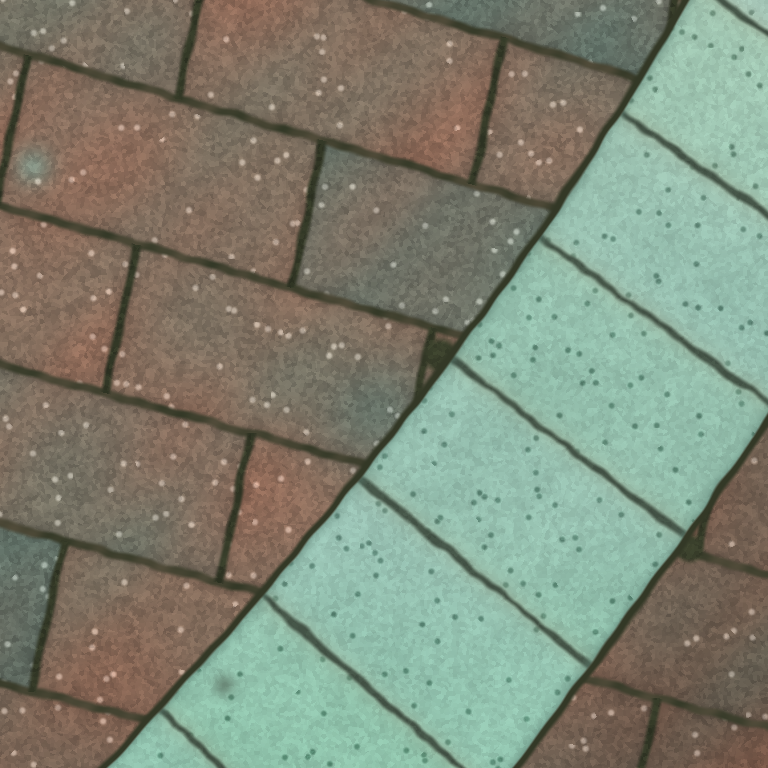
Reproduce this texture procedurally as a Shadertoy shader.

```glsl
// Weathered clay paving in slanted courses, crossed by a curved band of pale
// green tiles. Courses and joints come from a sheared, fanned running bond;
// the band lies between two parabolas, cut by a loop of slanted joints.

#define COURSE_HEIGHT 0.2073
#define BRICK_LENGTH 0.408
#define BRICK_SKEW 0.215
#define JOINT_WIDTH 0.0052
#define EDGE_WOBBLE 0.0022
#define GRAIN 0.12
#define TILE_JOINTS 8
#define MOSS vec3(0.20, 0.22, 0.15)
#define CLAY vec3(0.545, 0.430, 0.360)
#define GREY_CLAY vec3(0.425, 0.445, 0.400)
#define TILE vec3(0.590, 0.750, 0.690)

// Bricks with a greyer firing: course, column, strength
const vec3 GREY_BRICKS[6] = vec3[6](
    vec3(3, 0, 0.95), vec3(5, 0, 1.1), vec3(0, -1, 1.1),
    vec3(1, -1, 0.5), vec3(4, -1, 0.5), vec3(4, 1, 0.35));

float hash(vec2 p) {
    vec3 q = fract(p.xyx * vec3(0.1031, 0.1030, 0.0973));
    q += dot(q, q.yzx + 33.33);
    return fract((q.x + q.y) * q.z);
}

// Nearest feature point: distance and a random value for its cell
vec2 cellular(vec2 p) {
    vec2 base = floor(p), best = vec2(9.0, 0.0);
    for (int j = -1; j <= 1; j++)
    for (int i = -1; i <= 1; i++) {
        vec2 cell = base + vec2(i, j);
        vec2 point = cell + vec2(hash(cell), hash(cell + 57.0));
        float d = length(p - point);
        if (d < best.x) best = vec2(d, hash(cell + 113.0));
    }
    return best;
}

float waves(vec2 p) {
    return (sin(p.x * 1.7 + 2.1 * sin(p.y * 0.9)) + sin(p.y * 2.3 + 1.4 * sin(p.x * 1.3))
        + 0.6 * sin(p.x * 4.1 - p.y * 3.7)) / 2.6;
}

float blob(vec2 p, vec2 centre, float radius) {
    vec2 d = (p - centre) / radius;
    return exp(-dot(d, d));
}

float line(float d, float halfWidth) {
    float blur = 0.0025 + 0.7 / iResolution.y;
    return 1.0 - smoothstep(halfWidth - blur, halfWidth + blur, d);
}

float bandLeft(float y) { return 0.140 + (0.942 - 0.184 * y) * y; }
float bandRight(float y) { return 0.667 + (0.760 - 0.080 * y) * y; }

vec3 brickwork(vec2 p, vec2 q, float grain, vec2 speck) {
    float fan = 0.25 + 0.045 * (q.y + 0.28 * q.x);
    float course = (q.y + q.x * fan - 0.1107) / COURSE_HEIGHT;
    float row = floor(course);
    float shift = 0.02 + 0.006 * row + 0.207 * mod(row, 2.0);
    float along = (q.x - BRICK_SKEW * q.y - shift) / BRICK_LENGTH;
    float column = floor(along);

    // Firing colour
    float grey = 0.30 * hash(vec2(row, column) + 20.0);
    for (int i = 0; i < 6; i++)
        if (row == GREY_BRICKS[i].x && column == GREY_BRICKS[i].y) grey = GREY_BRICKS[i].z;
    grey += 0.7 * blob(p, vec2(0.50, 0.47), 0.08) + 0.12 * waves(p * 13.0);
    vec3 color = mix(CLAY, GREY_CLAY, clamp(grey, 0.0, 1.1));
    color += vec3(0.045, -0.012, -0.018) * waves(p * 8.0 + 3.0);
    color *= 1.0 - 0.12 * smoothstep(0.65, 0.85, p.x - 0.4 * p.y);
    color *= 1.0 - 0.09 * smoothstep(0.35, 0.0, p.y);
    color = mix(color, vec3(0.48, 0.57, 0.52), 0.8 * blob(p, vec2(0.043, 0.783), 0.025));
    color *= 1.0 + 1.5 * grain;
    color += 0.25 * step(0.90, speck.y) * smoothstep(0.38, 0.1, speck.x);

    // Mortar, darkened towards the brick rims
    float bed = abs(fract(course + 0.5) - 0.5) * COURSE_HEIGHT * 0.96;
    float head = abs(fract(along + 0.5) - 0.5) * BRICK_LENGTH * 0.98;
    float d = min(bed, head);
    color *= 1.0 - 0.22 * exp(-d / 0.008);
    vec3 mortar = mix(MOSS, vec3(0.37, 0.33, 0.26), 0.35 + 0.35 * waves(p * 45.0));
    color = mix(color, mortar, line(bed, JOINT_WIDTH));
    color = mix(color, MOSS * (1.0 + 2.0 * grain), line(head, JOINT_WIDTH));
    float clump = blob(p, vec2(0.574, 0.537), 0.025) + blob(p, vec2(0.898, 0.286), 0.020);
    return mix(color, MOSS * (1.15 + 2.0 * grain), smoothstep(0.25, 0.7, clump));
}

vec3 tiles(vec2 p, vec2 q, float inside, float grain, vec2 speck) {
    float joint = 1.0, index = 0.0;
    for (int n = 0; n < TILE_JOINTS; n++) {
        float i = float(n);
        float y = 0.0755 + (0.147 + 0.0017 * i) * i;
        float slope = 0.95 - (0.085 - 0.007 * i) * i;
        float side = (q.y - y + slope * (q.x - bandLeft(y))) / sqrt(1.0 + slope * slope);
        joint = min(joint, abs(side));
        index += step(0.0, side);
    }
    vec3 color = TILE + (hash(vec2(index, 4.0)) - 0.5) * vec3(0.03, 0.01, 0.04);
    color += vec3(0.055, 0.035, 0.025) * smoothstep(0.55, 1.0, p.y);
    color += vec3(-0.03, 0.01, -0.02) * smoothstep(0.4, 0.0, p.y);
    color += 0.018 * waves(p * 11.0);
    color *= 1.0 + 0.75 * grain;
    color -= 0.22 * step(0.88, speck.y) * smoothstep(0.35, 0.1, speck.x);

    // Sandy rims, dark joints, shaded outer edge and a chipped dent
    color = mix(color, vec3(0.60, 0.64, 0.54), 0.55 * exp(-joint / 0.010));
    float width = JOINT_WIDTH * (0.85 + 0.35 * waves(p * 22.0));
    color = mix(color, vec3(0.25, 0.31, 0.26) * (1.0 + grain), 0.95 * line(joint, width));
    color = mix(color, vec3(0.34, 0.48, 0.43), 0.55 * exp(-inside / 0.006));
    return mix(color, vec3(0.36, 0.45, 0.39), 0.7 * blob(p, vec2(0.292, 0.108), 0.014));
}

void mainImage(out vec4 fragColor, in vec2 fragCoord) {
    vec2 p = fragCoord / iResolution.y;
    vec2 q = p + EDGE_WOBBLE * vec2(waves(p * 37.0), waves(p.yx * 41.0 + 5.0));
    float grain = GRAIN * (cellular(p * 190.0).y + 0.6 * cellular(p * 75.0).y - 0.8);
    vec2 speck = cellular(p * 62.0 + 9.0);

    float inside = 0.8 * min(q.x - bandLeft(q.y), bandRight(q.y) - q.x);
    float blur = 0.7 / iResolution.y + 0.001;
    vec3 color = brickwork(p, q, grain, speck);
    color = mix(color, MOSS, line(abs(inside + 0.004), JOINT_WIDTH));
    color = mix(color, tiles(p, q, max(inside, 0.0), grain, speck),
        smoothstep(-blur, blur, inside));
    fragColor = vec4(clamp(color, 0.0, 1.0), 1.0);
}
```
